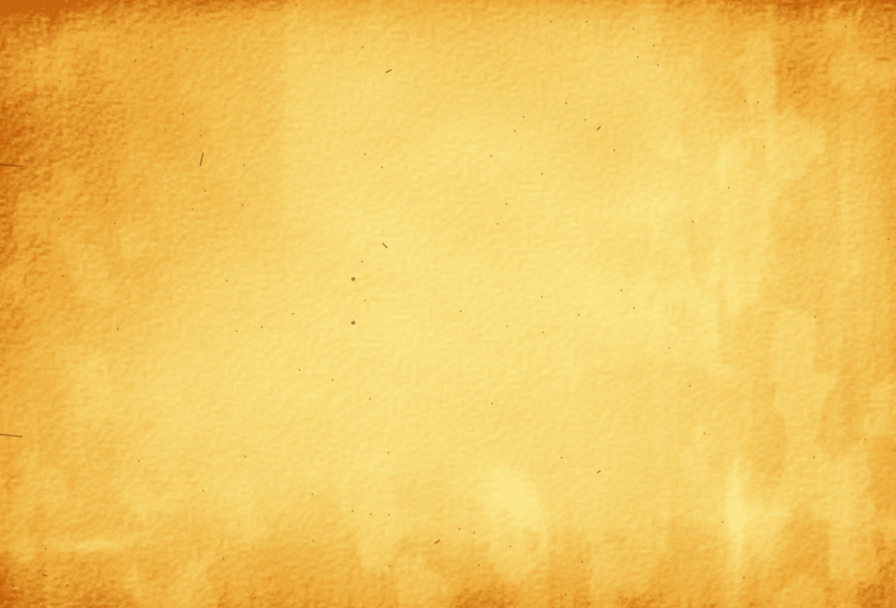
A Shadertoy shader for this texture:

```glsl
// Aged golden parchment: burnt edges, soft stains, flaked patches, paper grain and specks.

const float ASPECT = 1.471;       // sheet width for a height of 1
const vec3 PALE  = vec3(0.985, 0.905, 0.54);
const vec3 GOLD  = vec3(0.96, 0.80, 0.38);
const vec3 AMBER = vec3(0.92, 0.66, 0.21);
const vec3 BURNT = vec3(0.78, 0.40, 0.05);
const vec3 INK   = vec3(0.45, 0.22, 0.03);
const float BASE_WARMTH = 0.10;
const float VIGNETTE = 0.30;
const float RAGGED = 0.07;        // how far noise bends the stain outlines
const float GRAIN = 0.20;
const float GRAIN_SCALE = 165.0;  // grain cells per sheet height
const float SPECK_SCALE = 34.0;

// Stains: centre, radii. Positive strength darkens, negative bleaches.
const int STAIN_COUNT = 12;
const vec4 STAINS[STAIN_COUNT] = vec4[STAIN_COUNT](
    vec4(0.18, 0.74, 0.30, 0.28), vec4(0.02, 0.52, 0.14, 0.25),
    vec4(1.39, 0.44, 0.15, 0.26), vec4(1.32, 0.86, 0.20, 0.15),
    vec4(0.75, 0.00, 0.60, 0.11), vec4(0.08, 0.07, 0.30, 0.10),
    vec4(1.305, 0.88, 0.055, 0.05), vec4(0.55, 0.78, 0.12, 0.12),
    vec4(1.08, 0.66, 0.11, 0.05), vec4(1.22, 0.12, 0.06, 0.06),
    vec4(0.16, 0.115, 0.08, 0.016), vec4(0.835, 0.195, 0.035, 0.03));
const float STRENGTHS[STAIN_COUNT] = float[STAIN_COUNT](
    0.24, 0.12, 0.16, 0.14, 0.22, 0.14, 0.12, -0.08, -0.16, -0.32, -0.28, -0.20);

// Pinholes and scratches: centre, half length vector.
const int MARK_COUNT = 11;
const vec4 MARKS[MARK_COUNT] = vec4[MARK_COUNT](
    vec4(0.580, 0.541, 0.0, 0.0), vec4(0.580, 0.469, 0.0, 0.0),
    vec4(0.331, 0.738, 0.002, 0.010), vec4(0.017, 0.728, 0.020, -0.001),
    vec4(0.015, 0.284, 0.020, -0.002), vec4(0.638, 0.883, 0.004, 0.002),
    vec4(0.983, 0.789, 0.002, 0.002), vec4(0.983, 0.224, 0.002, 0.001),
    vec4(0.718, 0.109, 0.003, 0.002), vec4(0.632, 0.596, 0.003, -0.003),
    vec4(0.073, 0.054, 0.003, -0.001));

float hash(vec2 p) {
    vec3 q = fract(p.xyx * 0.1031);
    q += dot(q, q.yzx + 33.33);
    return fract((q.x + q.y) * q.z);
}

float noise(vec2 p) {
    vec2 i = floor(p), f = fract(p);
    f = f * f * (3.0 - 2.0 * f);
    return mix(mix(hash(i), hash(i + vec2(1, 0)), f.x),
               mix(hash(i + vec2(0, 1)), hash(i + vec2(1, 1)), f.x), f.y);
}

float fbm(vec2 p) {
    float sum = 0.0, amp = 0.5;
    for (int i = 0; i < 5; i++) {
        sum += amp * noise(p);
        p = mat2(1.6, 1.2, -1.2, 1.6) * p + 7.3;
        amp *= 0.5;
    }
    return sum / 0.97;
}

float segmentDistance(vec2 p, vec2 h) {
    float t = clamp(dot(p, h) / max(dot(h, h), 1e-7), -1.0, 1.0);
    return length(p - t * h);
}

vec3 paperRamp(float w) {
    w = clamp(w, 0.0, 1.0) * 3.0;
    vec3 c = mix(PALE, GOLD, min(w, 1.0));
    c = mix(c, AMBER, clamp(w - 1.0, 0.0, 1.0));
    return mix(c, BURNT, clamp(w - 2.0, 0.0, 1.0));
}

// Large tonal layout; 0 is pale and 1 is burnt.
float stainWarmth(vec2 p, vec2 bend) {
    vec2 q = (p - vec2(0.80, 0.5)) / vec2(0.735, 0.5);
    float w = BASE_WARMTH + VIGNETTE * smoothstep(0.2, 1.4, length(q));
    vec2 r = p + RAGGED * bend;
    for (int i = 0; i < STAIN_COUNT; i++) {
        vec2 d = (r - STAINS[i].xy) / STAINS[i].zw;
        w += STRENGTHS[i] * exp(-dot(d, d));
    }
    // Straight-sided shadow at upper left and tide line near the foot
    w += 0.09 * smoothstep(0.475, 0.455, p.x + 0.02 * bend.x) * smoothstep(0.5, 0.8, p.y);
    w += 0.08 * smoothstep(0.14, 0.12, r.y) * smoothstep(0.6, 0.85, p.x);
    // Scorched borders: left, right, top, bottom
    vec4 border = max(vec4(r.x, ASPECT - r.x, 1.0 - r.y, r.y), 0.0);
    vec4 burn = exp(-border / vec4(0.07, 0.045, 0.035, 0.035));
    return w + dot(burn, vec4(0.24, 0.18, 0.42, 0.16));
}

void mainImage(out vec4 fragColor, in vec2 fragCoord) {
    vec2 p = fragCoord / iResolution.xy * vec2(ASPECT, 1.0);
    float pixel = 1.0 / iResolution.y;
    vec2 bend = vec2(fbm(p * 9.0 + 3.0), fbm(p * 9.0 + 41.0)) - 0.5;
    float warmth = stainWarmth(p, bend);

    // Mottling, flakes and drips gather toward the worn margins
    float wear = max(smoothstep(0.85, 1.3, p.x), smoothstep(0.32, 0.05, p.y));
    wear = max(wear, 0.7 * smoothstep(0.5, 0.05, p.x));
    float flakes = smoothstep(0.52, 0.64, fbm(p * vec2(13.0, 9.0) + 17.0));
    float drips = noise(p * vec2(75.0, 6.0)) * noise(p * vec2(23.0, 3.0) + 9.0);
    warmth += 0.22 * (fbm(p * vec2(5.0, 8.0) + 60.0) - 0.5);
    warmth += wear * (0.04 - 0.15 * flakes + 0.16 * (0.25 - drips));
    float streak = exp(-pow((p.x - 1.205 + 0.02 * bend.x) / 0.015, 2.0));
    warmth -= 0.16 * streak * smoothstep(0.35, 0.1, p.y);

    // Fibrous grain lit from the upper left
    vec2 g = p * GRAIN_SCALE * vec2(0.8, 1.0) + 2.0 * bend;
    float relief = noise(g) - noise(g + vec2(-0.6, 0.8));
    float tooth = 0.6 * relief + 0.45 * (noise(g * 1.9 + 5.0) - 0.5);
    warmth += GRAIN * tooth * (0.65 + 0.7 * clamp(warmth, 0.0, 1.0));
    vec3 color = paperRamp(warmth);

    // Small scattered specks
    vec2 cell = floor(p * SPECK_SCALE);
    vec2 spot = (cell + 0.2 + 0.6 * vec2(hash(cell + 11.0), hash(cell + 47.0))) / SPECK_SCALE;
    float speck = step(0.94, hash(cell + 83.0)) * smoothstep(0.0015 + pixel, 0.0, length(p - spot));
    color = mix(color, INK, 0.35 * speck);

    // Pinholes and scratches
    for (int i = 0; i < MARK_COUNT; i++) {
        vec2 h = MARKS[i].zw;
        float radius = dot(h, h) > 0.0 ? 0.0012 : 0.0032;
        float d = segmentDistance(p - MARKS[i].xy, h);
        color = mix(color, INK, 0.55 * smoothstep(radius + pixel, radius - pixel, d));
    }
    fragColor = vec4(color, 1.0);
}
```
